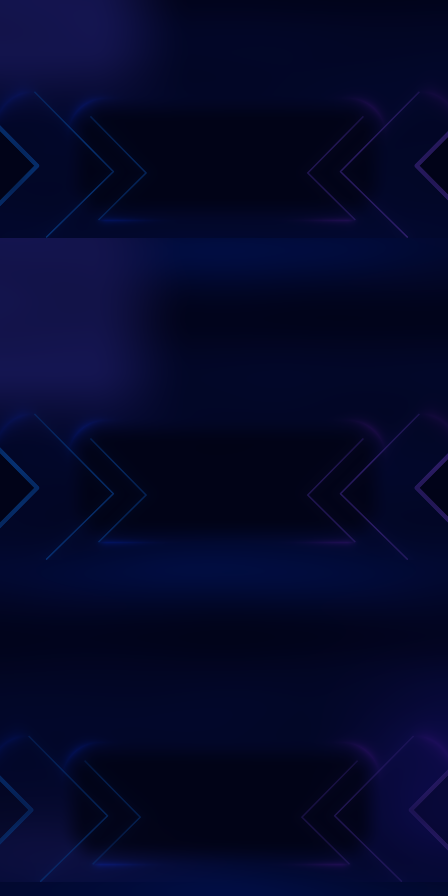
Write a Shadertoy shader that draws this background.

```glsl
// Dark navy panels stacked in three rows, flanked by blue and violet neon chevrons.

// Lengths are in canvas widths; the canvas is 1 wide and 2 high, y pointing down.
const float PERIOD = 0.719;        // height of one repeat
const float FIRST_CENTER = 0.370;  // chevron height in the first row
const float SEAM = 0.531;          // hard cut below the first row
const float AXIS = 0.5065;         // mirror axis of the chevrons
const float LAST_SHIFT = 0.013;    // leftward slip of the last row
const float THICK = 0.0048;        // half widths of the lines
const float THIN = 0.0017;

const vec3 NAVY = vec3(0.008, 0.026, 0.155);
const vec3 NIGHT = vec3(0.004, 0.012, 0.095);
const vec3 INK = vec3(0.003, 0.009, 0.075);
const vec3 INDIGO = vec3(0.075, 0.078, 0.300);
const vec3 VIOLET = vec3(0.055, 0.045, 0.310);
const vec3 BLUE_GLOW = vec3(0.000, 0.060, 0.290);
const vec3 BLUE_LINE = vec3(0.025, 0.210, 0.480);
const vec3 PURPLE_LINE = vec3(0.190, 0.120, 0.430);
const vec3 RED_GLOW = vec3(0.160, 0.030, 0.200);

vec2 hashGradient(vec2 cell) {
    float h = fract(sin(dot(cell, vec2(127.1, 311.7))) * 43758.5);
    return vec2(cos(6.2832 * h), sin(6.2832 * h));
}

float gradientNoise(vec2 p) {
    vec2 i = floor(p), f = fract(p), u = f * f * (3.0 - 2.0 * f);
    vec2 e = vec2(0.0, 1.0);
    float top = mix(dot(hashGradient(i), f), dot(hashGradient(i + e.yx), f - e.yx), u.x);
    float low = mix(dot(hashGradient(i + e.xy), f - e.xy), dot(hashGradient(i + e.yy), f - e.yy), u.x);
    return mix(top, low, u.y);
}

float segment(vec2 p, vec2 a, vec2 b) {
    vec2 pa = p - a, ba = b - a;
    return length(pa - ba * clamp(dot(pa, ba) / dot(ba, ba), 0.0, 1.0));
}

float chevron(vec2 p, vec2 top, vec2 tip, vec2 low) {
    return min(segment(p, top, tip), segment(p, tip, low));
}

float roundBox(vec2 p, vec2 halfSize, float radius) {
    vec2 d = abs(p) - halfSize + radius;
    return length(max(d, 0.0)) + min(max(d.x, d.y), 0.0) - radius;
}

float bell(float x, float width) {
    return exp(-x * x / (width * width));
}

// Distance to the nearest repeat of a horizontal band
float bandDistance(float y, float center) {
    return mod(y - center + 0.5 * PERIOD, PERIOD) - 0.5 * PERIOD;
}

void mainImage(out vec4 fragColor, in vec2 fragCoord) {
    vec2 uv = fragCoord / iResolution.xy;
    vec2 p = vec2(uv.x, 2.0 - 2.0 * uv.y);
    float px = 1.0 / iResolution.x;

    // Row index, local height and mirrored coordinates
    float row = p.y < SEAM ? 0.0 : 1.0 + floor((p.y - SEAM) / PERIOD);
    float last = step(1.5, row);
    float y = p.y - FIRST_CENTER - PERIOD * row;
    float axis = AXIS - LAST_SHIFT * last;
    float right = step(axis, p.x);
    vec2 m = vec2(AXIS - abs(p.x - axis), y);

    // Backdrop: dark band above the chevrons, blue band below them
    vec3 col = mix(NAVY, NIGHT, 0.8 * bell(bandDistance(y, -0.385), 0.075));
    float blueBand = bell(bandDistance(y, 0.187), 0.065) * (0.2 + 0.8 * bell(p.x - 0.52, 0.36));
    col = mix(col, BLUE_GLOW, 0.75 * blueBand * (p.y < SEAM ? 0.4 : 1.0));

    // Rows differ: indigo haze upper left, or violet right and indigo lower left
    float haze = (1.0 - smoothstep(0.20, 0.43, p.x)) * (1.0 - smoothstep(-0.27, -0.08, y));
    col = mix(col, INDIGO, haze * (1.0 - last));
    float violet = smoothstep(0.66, 1.0, p.x) * bell(y + 0.06, 0.22);
    float lowHaze = bell(p.x - 0.10, 0.27) * bell(y - 0.09, 0.10);
    col = mix(col, VIOLET, 0.85 * violet * last);
    col = mix(col, INDIGO, 0.60 * lowHaze * last);
    col *= 1.0 + 0.12 * gradientNoise(p * vec2(3.0, 9.0));

    // Dark central panel
    float panel = roundBox(m - vec2(AXIS, -0.015), vec2(0.355, 0.136), 0.085);
    col = mix(col, INK, 0.82 * (1.0 - smoothstep(-0.055, 0.008, panel)));

    // Soft glows on the panel corners, its lower rim and the outer shoulders
    vec3 rim = mix(BLUE_GLOW, RED_GLOW, right);
    float corner = bell(m.x - 0.185, 0.055) * bell(y + 0.130, 0.045);
    col += 0.55 * rim * corner * exp(-abs(panel) / 0.010);
    float shoulder = abs(length(m - vec2(0.075, -0.080)) - 0.085);
    float shoulderMask = (1.0 - smoothstep(0.04, 0.09, m.x)) * (1.0 - smoothstep(-0.13, -0.07, y));
    col += 0.40 * rim * shoulderMask * exp(-shoulder / 0.014);
    float lowerRim = bell(m.x - 0.24, 0.085) * smoothstep(0.21, 0.24, m.x);
    col += 0.65 * rim * lowerRim * exp(-abs(y - 0.122) / 0.006);

    // Dark wedge at the side edge
    float wedge = (m.x + abs(y) - 0.085) * 0.7071;
    col = mix(col, INK, 0.75 * (1.0 - smoothstep(-px, px, wedge)) * (1.0 - 0.6 * last));

    // Three nested chevrons
    vec3 lineColor = mix(BLUE_LINE, PURPLE_LINE, right);
    float edge = chevron(m, vec2(-0.10, -0.185), vec2(0.083, 0.0), vec2(-0.10, 0.185));
    float outer = chevron(m, vec2(0.078, -0.164), vec2(0.253, 0.013), vec2(0.104, 0.159));
    float inner = chevron(m, vec2(0.203, -0.109), vec2(0.326, 0.016), vec2(0.221, 0.120));
    float dim = (1.0 - 0.25 * last) * (0.9 + 0.3 * gradientNoise(p * 14.0));
    float fade = smoothstep(-0.20, -0.02, y);
    col += 0.06 * lineColor * exp(-min(outer, inner) / 0.012);
    col = mix(col, lineColor, 0.85 * dim * (1.0 - smoothstep(THICK - 0.5 * px, THICK + 0.5 * px, edge)));
    col = mix(col, lineColor, dim * mix(0.5, 0.85, fade) * (1.0 - smoothstep(THIN - 0.5 * px, THIN + 0.5 * px, outer)));
    col = mix(col, lineColor, dim * mix(0.4, 0.65, fade) * (1.0 - smoothstep(THIN - 0.5 * px, THIN + 0.5 * px, inner)));

    fragColor = vec4(col, 1.0);
}
```
